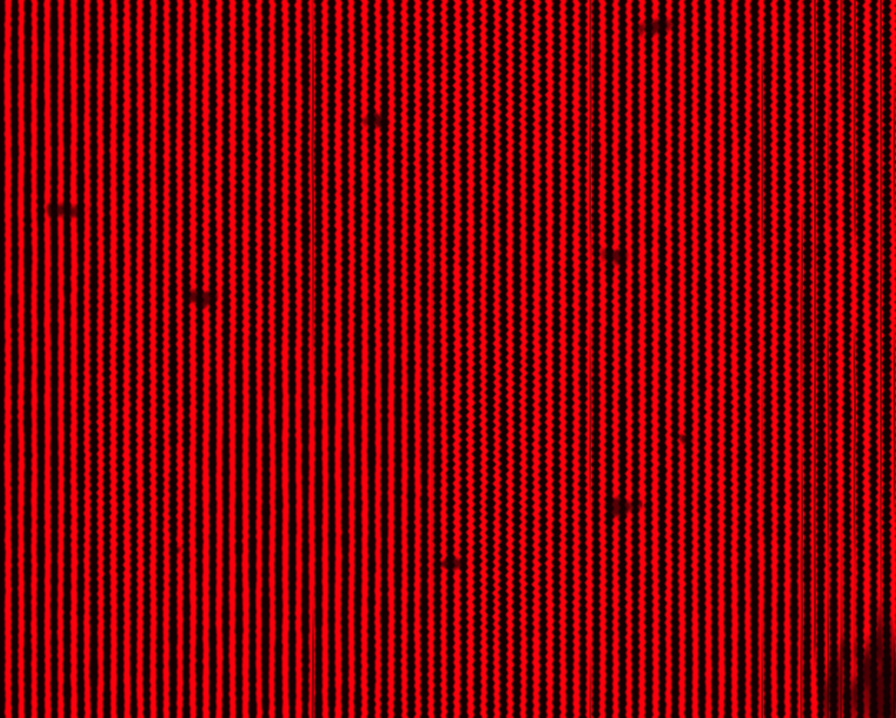
This pattern is drawn by a Shadertoy shader. Its source:

```glsl
// Fine vertical red stripes on near-black, with soft, finely toothed edges.
// Each stripe is a distance profile; hashes and value noise vary its width,
// roughen its edges, split some stripes and scatter small dark smudges.

#define STRIPES 67.8        // repeats across the canvas
#define PHASE 0.1           // shift of the first stripe, in repeats
#define HALF_WIDTH 0.225    // half width of a stripe, in repeats
#define SOFTNESS 0.145      // half width of the edge ramp, in repeats
#define TEETH 92.0          // edge teeth down the canvas
#define TOOTH_DEPTH 0.075   // deepest tooth, in repeats
#define SMUDGES 9           // scattered dark marks
#define RED vec3(1.0, 0.0, 0.05)
#define BLACK vec3(0.075, 0.0, 0.01)

const float TAU = 6.2831853;

float hash(vec2 p) {
    return fract(sin(dot(p, vec2(127.1, 311.7))) * 43758.5453);
}

float noise(vec2 p) {
    vec2 cell = floor(p), f = fract(p);
    f = f * f * (3.0 - 2.0 * f);
    float low = mix(hash(cell), hash(cell + vec2(1, 0)), f.x);
    float high = mix(hash(cell + vec2(0, 1)), hash(cell + vec2(1, 1)), f.x);
    return mix(low, high, f.y);
}

// Roughness grows in patches, mostly right of the centre.
float wearAmount(vec2 uv) {
    float patches = smoothstep(0.3, 0.8, noise(uv * vec2(7.0, 3.0) + 4.0));
    float band = exp(-pow((uv.x - 0.56) / 0.1, 2.0));
    float rightSide = smoothstep(0.6, 1.0, uv.x);
    return clamp(0.2 + 0.45 * patches + 0.4 * band + 0.25 * rightSide, 0.0, 1.0);
}

float stripeMask(vec2 uv, float wear) {
    float x = uv.x * STRIPES - PHASE;
    x += 0.06 * (noise(vec2(floor(x), uv.y * 14.0)) - 0.5);
    float id = floor(x);
    float offset = fract(x) - 0.5;
    float side = sign(offset);

    // Slanted teeth and fine grain along each edge
    float toothPhase = uv.y * TEETH + side * 0.2 + hash(vec2(id, 2.0));
    float teeth = TOOTH_DEPTH * wear * sin(TAU * toothPhase);
    float grain = 0.07 * (noise(vec2(id * 2.0 + side, uv.y * 150.0)) - 0.5);
    float halfWidth = HALF_WIDTH + 0.03 * (hash(vec2(id, 5.0)) - 0.5);
    float ramp = max(SOFTNESS, 0.5 * STRIPES / iResolution.x);
    float edge = abs(offset) - halfWidth + teeth + grain;
    float mask = 1.0 - smoothstep(-ramp, ramp, edge);

    // A thin dark slit splits some stripes, more often to the right
    float chance = 0.05 + 0.3 * smoothstep(0.45, 1.0, uv.x);
    float split = step(hash(vec2(id, 9.0)), chance);
    float slit = 1.0 - smoothstep(0.03, 0.13, abs(offset - 0.07));
    float length01 = smoothstep(0.3, 0.6, noise(vec2(id, uv.y * 5.0)));
    return mask * (1.0 - 0.5 * split * slit * length01);
}

// Small ragged marks, and a larger shadow in the lower right corner
float smudgeMask(vec2 uv, float aspect) {
    vec2 p = uv * vec2(aspect, 1.0);
    float ragged = noise(p * vec2(130.0, 70.0));
    float mask = 0.0;
    for (int i = 0; i < SMUDGES; i++) {
        float seed = float(i) + 1.0;
        vec2 center = vec2(hash(vec2(seed, 3.0)) * aspect, hash(vec2(seed, 7.0)));
        vec2 size = mix(vec2(0.008, 0.007), vec2(0.03, 0.014), hash(vec2(seed, 11.0)));
        float d = length((p - center) / size) + 0.9 * (ragged - 0.5);
        mask = max(mask, 0.7 * (1.0 - smoothstep(0.4, 1.2, d)));
    }
    float corner = length((p - vec2(aspect - 0.03, 0.03)) / vec2(0.075, 0.1));
    corner += 0.9 * (noise(p * vec2(120.0, 30.0)) - 0.5);
    return max(mask, 0.75 * (1.0 - smoothstep(0.3, 1.1, corner)));
}

void mainImage(out vec4 fragColor, in vec2 fragCoord) {
    vec2 uv = fragCoord / iResolution.xy;
    float aspect = iResolution.x / iResolution.y;

    float red = stripeMask(uv, wearAmount(uv));
    red *= 1.0 - smudgeMask(uv, aspect);

    // Faint mottling keeps the dark gaps uneven
    float mottle = 0.03 * (noise(uv * vec2(200.0, 160.0)) - 0.5);
    vec3 color = mix(BLACK, RED, clamp(red + mottle, 0.0, 1.0));
    fragColor = vec4(color, 1.0);
}
```
